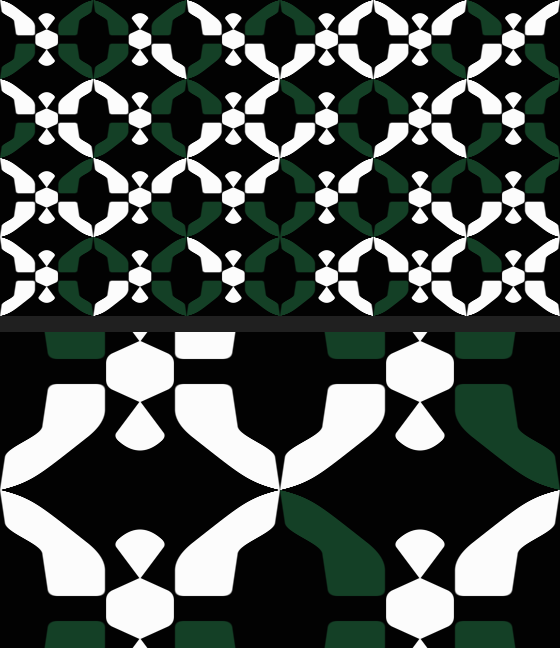
Top: the whole. Bottom: its middle third, enlarged.
A WebGL 2 fragment shader for this pattern:

```glsl
#version 300 es
precision highp float;
// Mirrored lattice of curved arms meeting in points, with a hexagon and two
// rounded kites in the middle of every cell. Each cell is folded into one
// quadrant, drawn with distance-like fields; a hash tints each arm.

uniform vec2 u_resolution;
out vec4 fragColor;

const vec2 REPEATS = vec2(6.0, 4.0);       // cells across and down
const vec2 HALF_CELL = vec2(64.0, 54.0);   // half a cell, in design units
const float ARM_REACH = 48.0;              // widest extent of an arm
const float ARM_END = 48.3;                // flat end of an arm
const float ARM_SLOPE = 1.27;              // slant of the outer arm edge
const float ARM_BULGE = 9.4;               // rounding of that edge near the tip
const float ARM_STEP = 15.0;               // S-bend of the inner arm edge
const vec2 HEXAGON = vec2(15.5, 14.0);     // half width, half height
const float HEXAGON_SIDE = 7.0;            // half length of the upright sides
const float KITE_TIP = 13.5;               // nearest point to the centre
const float KITE_TOP = 36.0;               // farthest point from the centre
const float KITE_SPREAD = 0.75;
const float KITE_CAP = 0.045;              // curvature of the kite's cap
const float CORNER = 3.0;                  // corner softening
const uint SEED = 137u;

const vec3 BLACK = vec3(0.008);
const vec3 WHITE = vec3(0.99);
const vec3 GREEN = vec3(0.08, 0.25, 0.15);

float smoothMax(float a, float b, float k) {
    float h = max(k - abs(a - b), 0.0) / k;
    return max(a, b) + 0.25 * k * h * h;
}

// Arm measured from the cell corner: u runs sideways, v towards the middle.
float armField(vec2 q) {
    float slant = ARM_SLOPE * q.y + ARM_BULGE * (1.0 - exp(-q.y / 3.0));
    float outer = -smoothMax(-slant, -ARM_REACH, 8.0);
    float inner = 0.15 * q.y + ARM_STEP * smoothstep(15.0, 29.0, q.y);
    float sides = max(q.x - outer, inner - q.x) / 1.4;
    return smoothMax(sides, q.y - ARM_END, CORNER);
}

// Hexagon with points above and below.
float hexagonField(vec2 q) {
    vec2 normal = normalize(vec2(HEXAGON.y - HEXAGON_SIDE, HEXAGON.x));
    float roof = dot(q - vec2(0.0, HEXAGON.y), normal);
    return smoothMax(q.x - HEXAGON.x, roof, CORNER);
}

// Kite that widens away from the hexagon and closes with a curved cap.
float kiteField(vec2 q) {
    float sides = (q.x - KITE_SPREAD * (q.y - KITE_TIP)) * 0.8;
    float cap = q.y - KITE_TOP + KITE_CAP * q.x * q.x;
    return smoothMax(sides, cap, CORNER);
}

// Random choice per arm; the right half inverts the left for an even split.
bool isGreen(uvec2 arm) {
    uint halfCount = uint(REPEATS.x);
    uint n = (arm.x % halfCount) * 7919u + arm.y * 10477u + SEED;
    n = (n ^ (n >> 7)) * 40503u;
    n = (n ^ (n >> 9)) * 60493u;
    bool pick = ((n >> 16) & 1u) == 1u;
    return pick != (arm.x >= halfCount);
}

float coverage(float field, float pixel) {
    return 1.0 - smoothstep(-0.7 * pixel, 0.7 * pixel, field);
}

void main() {
    vec2 grid = gl_FragCoord.xy / u_resolution * REPEATS;
    float pixel = 2.0 * HALF_CELL.y * REPEATS.y / u_resolution.y;

    // Fold the cell into one quadrant
    vec2 fromCentre = abs(fract(grid) - 0.5) * 2.0 * HALF_CELL;
    vec2 fromCorner = HALF_CELL - fromCentre;

    // Tinted arms
    vec3 tint = isGreen(uvec2(floor(grid * 2.0))) ? GREEN : WHITE;
    vec3 color = mix(BLACK, tint, coverage(armField(fromCorner), pixel));

    // White ornament in the middle
    float ornament = min(hexagonField(fromCentre), kiteField(fromCentre));
    color = mix(color, WHITE, coverage(ornament, pixel));

    fragColor = vec4(color, 1.0);
}
```
